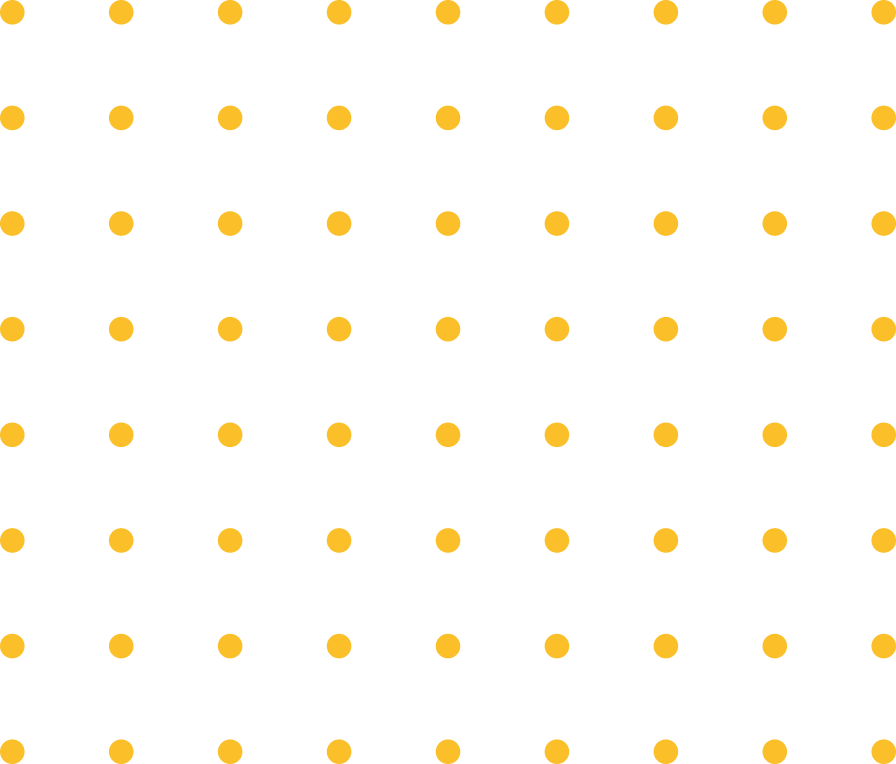
Give the GLSL for this pattern, as a WebGL 1 fragment shader.

```glsl
precision highp float;

uniform vec2 u_resolution;

#define COLUMNS 9.0
#define ROWS 8.0
#define DOT_RADIUS 0.0137
#define DOT_COLOR vec3(0.98, 0.75, 0.16)
#define PAPER_COLOR vec3(1.0)

// Signed distance to the nearest dot; the outer dots touch the canvas edges.
float dotGrid(vec2 p, vec2 extent) {
  vec2 lastCell = vec2(COLUMNS, ROWS) - 1.0;
  vec2 spacing = (extent - 2.0 * DOT_RADIUS) / lastCell;
  vec2 fromFirst = p - DOT_RADIUS;
  vec2 cell = clamp(floor(fromFirst / spacing + 0.5), vec2(0.0), lastCell);
  return length(fromFirst - cell * spacing) - DOT_RADIUS;
}

void main() {
  // One unit is the canvas width.
  float pixel = 1.0 / u_resolution.x;
  vec2 p = gl_FragCoord.xy * pixel;
  vec2 extent = u_resolution * pixel;

  // Edge smoothing over one pixel.
  float coverage = clamp(0.5 - dotGrid(p, extent) / pixel, 0.0, 1.0);
  gl_FragColor = vec4(mix(PAPER_COLOR, DOT_COLOR, coverage), 1.0);
}
```
